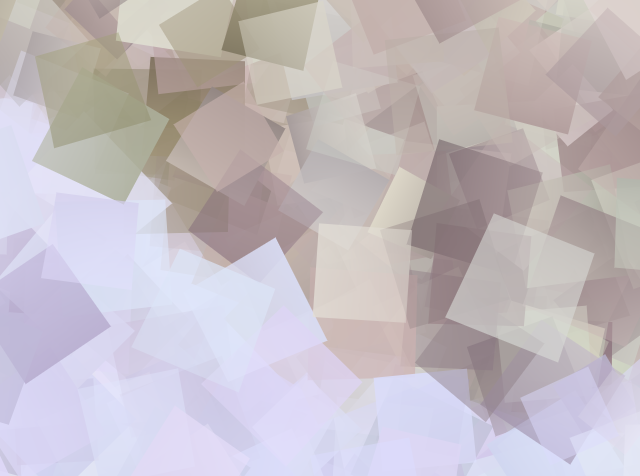
This background is drawn by a WebGL 1 fragment shader. Its source:

```glsl
precision highp float;
// Overlapping translucent paper squares, scattered and turned at random.
// Each sheet takes its hue from the region of its centre, carries a linear
// shade, fades towards one edge, and is blended over the sheets below it.

uniform vec2 u_resolution;

const int SHEETS = 300;
const float MARGIN = 0.12;        // scatter beyond the canvas, in heights
const float HALF_MIN = 0.055;     // half side of a sheet, in heights
const float HALF_MAX = 0.125;
const float SKEW = 0.16;          // taper that makes the squares imperfect
const float OPACITY_MIN = 0.42;
const float OPACITY_MAX = 0.96;
const float HUE_JITTER = 0.055;

const vec3 STONE = vec3(0.84, 0.83, 0.80);
const vec3 ROSE = vec3(0.75, 0.68, 0.66);
const vec3 OLIVE = vec3(0.60, 0.55, 0.43);
const vec3 PLUM = vec3(0.53, 0.45, 0.47);
const vec3 SAGE = vec3(0.82, 0.85, 0.80);
const vec3 PALE_LAVENDER = vec3(0.86, 0.86, 0.95);
const vec3 GREY_LAVENDER = vec3(0.71, 0.70, 0.81);

// Four random values in 0..1 for one sheet.
vec4 hash4(float n) {
  vec4 p = fract(n * vec4(0.1031, 0.1130, 0.0973, 0.1199) + 0.37);
  p += dot(p, p.wzxy + 33.33);
  return fract((p.xxyz + p.yzzw) * p.zywx);
}

// Soft round region of influence.
float region(vec2 uv, vec2 centre, vec2 radius) {
  vec2 d = (uv - centre) / radius;
  return exp(-dot(d, d));
}

// How far a place lies inside the cool lower left area.
float coolness(vec2 uv) {
  float border = 0.18 + 0.62 * (1.0 - smoothstep(0.0, 0.68, uv.x));
  return smoothstep(-0.10, 0.10, border - uv.y);
}

vec3 sheetColour(vec2 uv, vec4 r) {
  float olive = region(uv, vec2(0.27, 0.78), vec2(0.22, 0.25));
  float plum = region(uv, vec2(0.80, 0.36), vec2(0.24, 0.24));
  float green = smoothstep(0.55, 0.95, uv.x);

  vec3 warm = mix(STONE, ROSE, smoothstep(0.35, 0.75, r.x));
  warm = mix(warm, SAGE, green * step(r.y, 0.45) * 0.8);
  warm = mix(warm, OLIVE, step(r.z, olive * 0.50) * 0.9);
  warm = mix(warm, PLUM, step(r.w, plum * 0.50) * 0.9);

  vec3 cool = mix(PALE_LAVENDER, GREY_LAVENDER, smoothstep(0.50, 0.95, r.x));
  float isCool = smoothstep(0.35, 0.65, coolness(uv) + (r.y - 0.5) * 0.35);
  return mix(warm, cool, isCool) + (r.zwy - 0.5) * HUE_JITTER;
}

void main() {
  float aspect = u_resolution.x / u_resolution.y;
  vec2 p = gl_FragCoord.xy / u_resolution.y;
  float pixel = 1.0 / u_resolution.y;
  vec2 canvas = vec2(aspect, 1.0);

  float ground = coolness(p / canvas);
  vec3 colour = mix(ROSE, PALE_LAVENDER, ground);

  for (int i = 0; i < SHEETS; i++) {
    float id = float(i) + 1.0;
    vec4 place = hash4(id * 1.73);
    vec4 look = hash4(id * 2.31 + 57.0);
    vec4 tint = hash4(id * 3.17 + 113.0);

    // Even, jittered scatter from a low discrepancy sequence.
    vec2 spread = fract(id * vec2(0.75488, 0.56984) + place.xy * 0.15);
    vec2 centre = spread * (canvas + 2.0 * MARGIN) - MARGIN;

    // Local frame of the sheet.
    float angle = place.z * 6.2832;
    float c = cos(angle);
    float s = sin(angle);
    vec2 q = mat2(c, -s, s, c) * (p - centre);
    float halfSide = mix(HALF_MIN, HALF_MAX, sqrt(place.w));
    float along = q.y / halfSide;
    q.x *= 1.0 + SKEW * (look.x - 0.5) * along;

    float edge = max(abs(q.x), abs(q.y)) - halfSide;
    float cover = clamp(0.5 - edge / pixel, 0.0, 1.0);
    if (cover > 0.0) {
      // Shade one end and let the other dissolve.
      float t = clamp(along * 0.5 + 0.5, 0.0, 1.0);
      vec2 uv = centre / canvas;
      float depth = mix(0.30, 0.10, coolness(uv)) * look.y * look.y;
      vec3 sheet = sheetColour(uv, tint);
      sheet *= 1.03 - depth * (1.0 - t) * vec3(1.0, 1.08, 1.0);
      float opacity = mix(OPACITY_MIN, OPACITY_MAX, look.z);
      opacity *= 1.0 - 0.55 * look.w * t;
      colour = mix(colour, sheet, cover * opacity);
    }
  }

  gl_FragColor = vec4(clamp(colour, 0.0, 1.0), 1.0);
}
```
